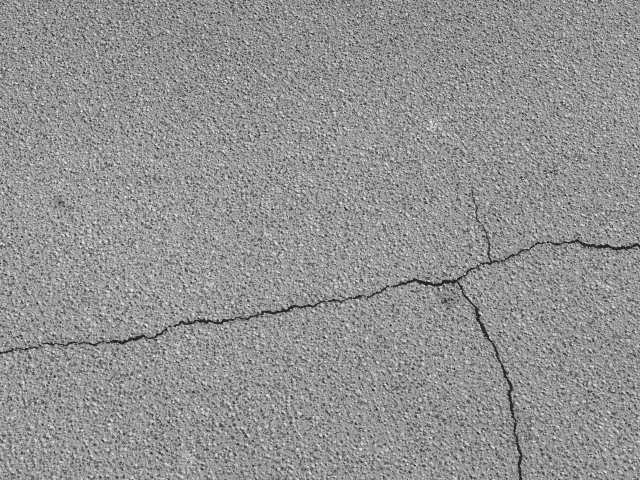
A Shadertoy shader for this texture:

```glsl
// Sunlit grey asphalt crossed by a jagged branching crack.
// Sparse cellular stones and dark pits on a flat binder, lit from the upper
// right; cracks are distances to polylines bent by layered sines.

const vec2 mainCrack[19] = vec2[19](
    vec2(-.02, .262), vec2(.104, .283), vec2(.226, .286), vec2(.321, .299),
    vec2(.378, .328), vec2(.469, .330), vec2(.573, .351), vec2(.694, .373),
    vec2(.764, .382), vec2(.851, .415), vec2(.903, .408), vec2(.951, .413),
    vec2(.972, .436), vec2(1.024, .455), vec2(1.059, .460), vec2(1.12, .493),
    vec2(1.198, .495), vec2(1.267, .483), vec2(1.35, .487));
const vec2 lowerBranch[8] = vec2[8](
    vec2(.951, .413), vec2(.981, .372), vec2(1.007, .314), vec2(1.042, .253),
    vec2(1.062, .193), vec2(1.068, .132), vec2(1.08, .071), vec2(1.088, -.02));
const vec2 upperBranch[4] = vec2[4](
    vec2(1.024, .455), vec2(1.017, .497), vec2(.993, .557), vec2(.981, .605));

vec3 hash3(vec2 cell) {
    vec3 v = fract(cell.xyx * vec3(.1031, .1030, .0973));
    v += dot(v, v.yxz + 33.33);
    return fract((v.xxy + v.yzz) * v.zyx);
}

// Height of the tallest stone in x, its own brightness in y.
vec2 stones(vec2 q) {
    vec2 cell = floor(q), top = vec2(0., .4);
    for (int j = -1; j <= 1; j++)
    for (int i = -1; i <= 1; i++) {
        vec2 c = cell + vec2(i, j);
        vec3 rnd = hash3(c + 300.);
        float radius = mix(.25, .75, rnd.z * rnd.z);
        vec2 d = q - c - rnd.xy;
        d += .6 * d.yx * (rnd.y - .5);
        float dome = 1. - smoothstep(.25 * radius, radius, length(d));
        dome *= .5 + .6 * rnd.z;
        if (dome > top.x) top = vec2(dome, fract(rnd.z * 37. + rnd.x));
    }
    return top;
}

// Lit minus shadowed flank in x, stone brightness in y.
vec2 relief(vec2 q) {
    vec2 away = normalize(vec2(-.75, -.65));
    vec2 here = stones(q + .14 * away);
    vec2 toSun = stones(q - .28 * away);
    return vec2(here.x - toSun.x, (here.y - .4) * here.x);
}

float segment(vec2 p, vec2 a, vec2 b) {
    vec2 ab = b - a;
    return length(p - a - ab * clamp(dot(p - a, ab) / dot(ab, ab), 0., 1.));
}

vec2 jag(vec2 p) {
    vec2 w = .0022 * sin(p.yx * vec2(83., 97.) + vec2(.4, 1.7));
    w += .0016 * sin(p.yx * vec2(181., 209.) + p * 60.);
    return w + .0007 * sin(p.yx * vec2(390., 430.) + p * 130.);
}

float spot(vec2 p, vec2 centre, vec2 size) {
    vec2 d = (p - centre) / size;
    return exp(-dot(d, d));
}

float bump(float x, float centre, float size) {
    return exp(-pow(abs(x - centre) / size, 4.));
}

float fill(float dist, float width, float soft) {
    return 1. - smoothstep(width - soft, width + soft, dist);
}

void mainImage(out vec4 fragColor, in vec2 fragCoord) {
    vec2 p = fragCoord / iResolution.y;
    float soft = max(.0013, .5 / iResolution.y);

    // Stones shrink toward the far, upper side
    vec2 ground = vec2((p.x - .667) * (1. + .3 * p.y), p.y * (1.08 + .2 * p.y));
    vec2 coarse = relief(ground * 108. + 9.);
    vec2 fine = relief(ground * 175. + 51.);
    float pit = smoothstep(.4, .9, stones(ground * 112. + 77.).x);

    // Broad tone of the surface
    float tone = .607 + .03 * spot(p, vec2(.3, .5), vec2(.6, .22));
    tone -= .035 * smoothstep(.75, 1.05, p.y) * (1. - .5 * p.x);
    tone += .01 * sin(p.x * 7. + 2. * sin(p.y * 5.)) * sin(p.y * 11. + p.x * 4.);

    // Stone lighting, with deeper shadows than highlights
    float slope = .17 * coarse.x + .13 * fine.x;
    tone += slope * (slope < 0. ? 1.15 : .8) + .19 * coarse.y + .1 * fine.y;
    tone -= .19 * pit;

    // Pale chips and dark stains
    tone += .18 * spot(p, vec2(.903, .738), vec2(.012, .009));
    tone += .14 * spot(p, vec2(.392, .043), vec2(.011, .015));
    tone -= .18 * spot(p, vec2(.125, .578), vec2(.011, .009));
    tone -= .13 * spot(p, vec2(.932, .375), vec2(.022, .020));
    tone -= .03 * spot(p, vec2(.30, .625), vec2(.13, .008));

    // Distances to the cracks
    vec2 bent = p + jag(p);
    float mainDist = 9., lowDist = 9., upDist = 9.;
    for (int i = 0; i < 18; i++)
        mainDist = min(mainDist, segment(bent, mainCrack[i], mainCrack[i + 1]));
    for (int i = 0; i < 7; i++)
        lowDist = min(lowDist, segment(bent, lowerBranch[i], lowerBranch[i + 1]));
    for (int i = 0; i < 3; i++)
        upDist = min(upDist, segment(bent, upperBranch[i], upperBranch[i + 1]));

    // Uneven crack openings, broken up by the stones
    float rough = .0012 * coarse.x + .0005 * fine.x;
    float open = bump(p.x, .9, .055) + .8 * bump(p.x, 1.27, .08);
    open += .8 * bump(p.x, .27, .035) + .5 * bump(p.x, .43, .06) + .6 * bump(p.x, .59, .055);
    float mainWidth = .0015 + .0022 * open + .0005 * sin(p.x * 137.) - rough;
    float lowWidth = .0024 + .0005 * sin(p.y * 45.) - rough;
    float upWidth = mix(.0021, .0008, smoothstep(.46, .61, p.y)) - .6 * rough;
    float crack = max(fill(mainDist, mainWidth, soft), fill(lowDist, lowWidth, soft));
    crack = max(crack, .8 * fill(upDist, upWidth, soft));

    // Worn, shaded rim around the opening
    tone -= .09 * exp(-min(mainDist, lowDist) / .005);
    tone = mix(tone, .14 + .05 * fine.y, .95 * crack);
    fragColor = vec4(vec3(clamp(tone, .06, .92)), 1.);
}
```
